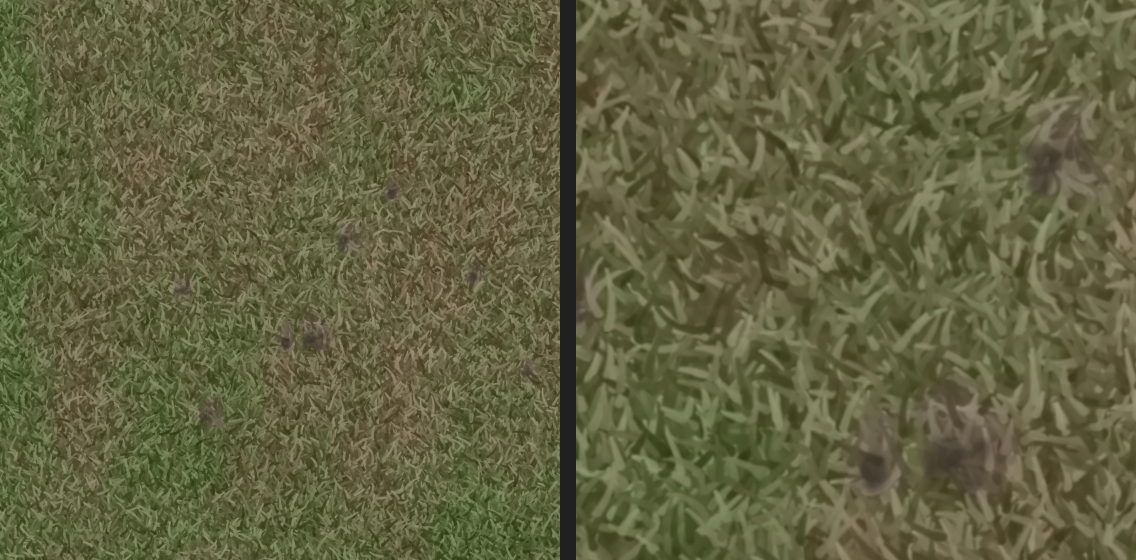
Left, the full canvas; right, a detail of the centre.
This texture is drawn by a Shadertoy shader. Its source:

```glsl
// Worn lawn seen from above: layers of short, soft, bent grass blades
// over dark gaps, tinted by upright patches of green and dry growth,
// with a few bare spots of grey-brown soil.

float hash(vec2 p) {
    return fract(sin(dot(p, vec2(127.1, 311.7))) * 43758.5453);
}

vec2 hash2(vec2 p) {
    return vec2(hash(p), hash(p + 57.3));
}

float noise(vec2 p) {
    vec2 i = floor(p), f = fract(p);
    f = f * f * (3.0 - 2.0 * f);
    return mix(mix(hash(i), hash(i + vec2(1, 0)), f.x),
               mix(hash(i + vec2(0, 1)), hash(i + vec2(1, 1)), f.x), f.y);
}

float fbm(vec2 p) {
    float sum = 0.0, amp = 0.53;
    for (int i = 0; i < 4; i++) {
        sum += amp * noise(p);
        p = p * 2.03 + 17.7;
        amp *= 0.5;
    }
    return sum;
}

// Paints one layer of blades; x is brightness, y is the warm tint
vec2 paintBlades(vec2 ground, vec2 uv, float layer, float flow) {
    vec2 p = uv * (40.0 + 2.3 * layer) + layer * vec2(13.7, 29.1);
    float scale = 40.0 + 2.3 * layer;
    vec2 cell = floor(p);
    for (int y = -1; y <= 1; y++)
    for (int x = -1; x <= 1; x++) {
        vec2 id = cell + vec2(x, y);
        vec2 place = hash2(id);
        vec2 kind = hash2(id + 103.9);
        vec2 look = hash2(id + 211.3);

        // Blade frame: y runs along the blade, x across it
        vec2 d = (p - id - place) / scale;
        float angle = (kind.x - 0.5) * 2.5 + flow;
        float c = cos(angle), s = sin(angle);
        d = vec2(c * d.x - s * d.y, s * d.x + c * d.y);
        d.x += (look.y - 0.5) * 36.0 * d.y * d.y;

        float halfLength = mix(0.006, 0.017, kind.y * kind.y);
        float along = clamp(d.y / halfLength, -1.0, 1.0);
        float width = mix(0.0027, 0.0012, 0.5 + 0.5 * along);
        float dist = length(vec2(d.x, d.y - along * halfLength)) - width;
        float cover = 0.85 * (1.0 - smoothstep(-0.0014, 0.0016, dist));

        float tone = mix(0.235, 0.575, look.x) + 0.025 * along;
        ground = mix(ground, vec2(tone, look.y - 0.5), cover);
    }
    return ground;
}

void mainImage(out vec4 fragColor, in vec2 fragCoord) {
    vec2 uv = fragCoord / iResolution.y;

    // Grass blades over shaded gaps
    float flow = (noise(uv * 9.0) - 0.5) * 1.1;
    vec2 grass = vec2(0.25 + 0.12 * noise(uv * 110.0), 0.0);
    for (int i = 0; i < 8; i++)
        grass = paintBlades(grass, uv, float(i), flow);

    // Upright patches of dry and green growth
    float dry = fbm(uv * vec2(7.0, 3.5) + 4.0) - 0.5;
    dry += 0.35 * (fbm(uv * 18.0 + 31.0) - 0.5);
    float warm = clamp(dry * 3.2, -1.0, 1.0) + 0.45 * grass.y;
    float tone = grass.x + 0.05 * (fbm(uv * 5.0 + 60.0) - 0.5) + 0.02 * dry;
    tone += 0.035 * (noise(uv * 210.0) - 0.5);
    vec3 color = vec3(tone, tone + 0.008, tone - 0.13);
    color += warm * vec3(0.035, -0.018, 0.015);

    // Bare soil with darker hollows
    for (int i = 0; i < 8; i++) {
        vec2 seed = vec2(float(i) * 3.7 + 1.0, 8.4);
        vec2 d = uv - mix(vec2(0.3, 0.08), vec2(0.95, 0.75), hash2(seed));
        float size = mix(0.018, 0.05, pow(hash(seed + 5.0), 2.0));
        float edge = length(d * vec2(1.2, 0.9)) / size;
        edge += 1.1 * (fbm(uv * 45.0) - 0.5);
        float bare = 1.0 - smoothstep(0.4, 1.3, edge);
        vec3 soil = vec3(0.43, 0.38, 0.32) + 0.75 * (tone - 0.4);
        color = mix(color, soil, 0.75 * bare);
        float hollow = 1.0 - smoothstep(0.1, 0.6, length(d + 0.3 * size) / size
                       + 0.8 * (noise(uv * 90.0) - 0.5));
        color = mix(color, vec3(0.22, 0.19, 0.16), 0.6 * hollow);
    }

    fragColor = vec4(clamp(color, 0.0, 1.0), 1.0);
}
```
